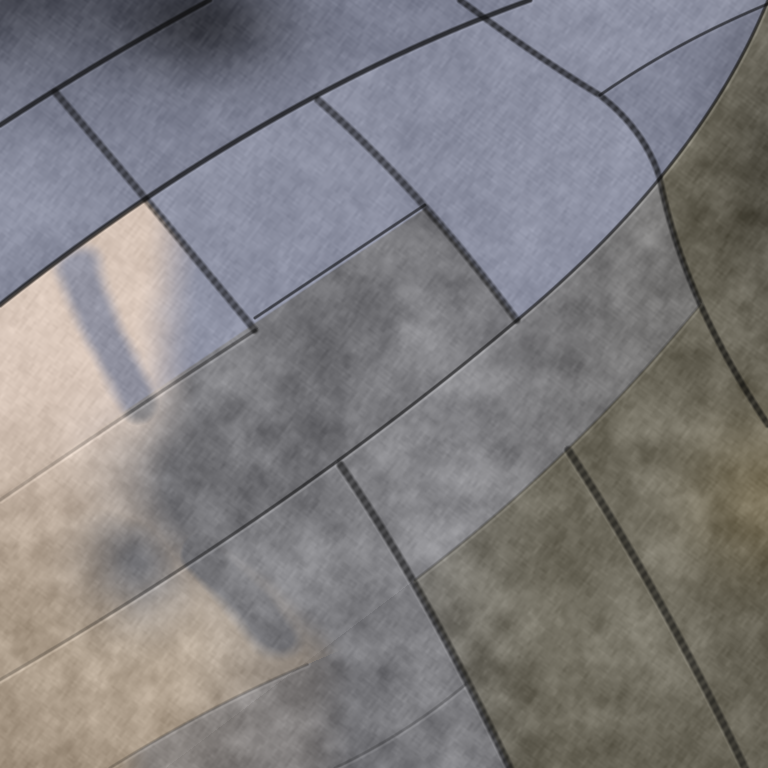
This texture is drawn by a Shadertoy shader. Its source:

```glsl
// Curved metal cladding: large sheets divided by sweeping seams and cross joints.
// Bezier distances give both the grooves and the tone of each sheet; a warm
// reflection with soft shadows lies lower left, and noise adds brushed wear.

float hash(vec2 p) {
    return fract(sin(dot(p, vec2(127.1, 311.7))) * 43758.5);
}

float noise(vec2 p) {
    vec2 i = floor(p), f = fract(p);
    f = f * f * (3.0 - 2.0 * f);
    return mix(mix(hash(i), hash(i + vec2(1, 0)), f.x),
               mix(hash(i + vec2(0, 1)), hash(i + vec2(1)), f.x), f.y);
}

float fbm(vec2 p) {
    float sum = 0.0, amp = 0.5;
    for (int i = 0; i < 5; i++) {
        sum += amp * noise(p);
        p = mat2(1.6, 1.2, -1.2, 1.6) * p + 7.3;
        amp *= 0.5;
    }
    return sum;
}

// Signed distance to a quadratic curve, positive on its left
float curve(vec2 p, vec2 a, vec2 b, vec2 c) {
    float t = clamp(dot(p - a, c - a) / dot(c - a, c - a), 0.0, 1.0);
    vec2 v, dir;
    for (int i = 0; i < 4; i++) {
        dir = 2.0 * mix(b - a, c - b, t);
        v = p - mix(mix(a, b, t), mix(b, c, t), t);
        t = clamp(t + dot(v, dir) / dot(dir, dir), 0.0, 1.0);
    }
    v = p - mix(mix(a, b, t), mix(b, c, t), t);
    return length(v) * (dir.x * v.y < dir.y * v.x ? -1.0 : 1.0);
}

float nearer(float a, float b) { return abs(a) < abs(b) ? a : b; }

float side(float d) { return smoothstep(-0.002, 0.002, d); }

float spot(vec2 p, vec2 center, vec2 size) {
    vec2 q = (p - center) / size;
    return exp(-dot(q, q));
}

float limb(vec2 p, vec2 a, vec2 b) {
    vec2 ab = b - a;
    float t = clamp(dot(p - a, ab) / dot(ab, ab), 0.0, 1.0);
    return 1.0 - smoothstep(0.012, 0.037, length(p - a - ab * t));
}

// Dark groove with a pale lip on its right
void groove(inout vec3 col, float d, float width, float depth, float lip) {
    float soft = width * 0.6 + 0.7 / iResolution.y;
    float dark = 1.0 - smoothstep(width - soft * 0.5, width + soft, abs(d));
    col += lip * (1.0 - smoothstep(0.0, 0.003, abs(d + width + 0.002)));
    col = mix(col, col * 0.25 + 0.03, dark * depth);
}

void mainImage(out vec4 fragColor, in vec2 fragCoord) {
    vec2 p = fragCoord / iResolution.y;
    float cloud = fbm(p * 7.0);
    vec2 q = p + 0.035 * (vec2(cloud, fbm(p * 9.0 + 20.0)) - 0.5);

    // Long seams
    float top = curve(p, vec2(0, 0.837), vec2(0.13, 0.922), vec2(0.273, 1));
    float upper = curve(p, vec2(0, 0.603), vec2(0.345, 0.875), vec2(0.69, 1));
    float midLeft = curve(p, vec2(0, 0.349), vec2(0.17, 0.465), vec2(0.332, 0.57));
    float midRight = curve(p, vec2(0.332, 0.586), vec2(0.443, 0.66), vec2(0.553, 0.733));
    float hair = curve(p, vec2(0.781, 0.876), vec2(0.88, 0.945), vec2(1, 0.995));
    float sweep = nearer(curve(p, vec2(0, 0.115), vec2(0.38, 0.335), vec2(0.673, 0.583)),
                         curve(p, vec2(0.673, 0.583), vec2(0.91, 0.78), vec2(1)));
    float lower = curve(p, vec2(0.54, 0.245), vec2(0.745, 0.4), vec2(0.911, 0.603));
    float lowLeft = curve(p, vec2(0.143, 0), vec2(0.27, 0.08), vec2(0.4, 0.135));
    float foot = curve(p, vec2(0.436, 0), vec2(0.53, 0.045), vec2(0.605, 0.108));

    // Cross joints, from left to right
    float jointA = curve(p, vec2(0.072, 0.88), vec2(0.2, 0.73), vec2(0.332, 0.57));
    float jointB = curve(p, vec2(0.414, 0.87), vec2(0.545, 0.755), vec2(0.673, 0.583));
    float jointC = curve(p, vec2(0.599, 1), vec2(0.7, 0.925), vec2(0.781, 0.876));
    float bend = curve(p, vec2(0.781, 0.876), vec2(0.84, 0.83), vec2(0.859, 0.768));
    float jointD = curve(p, vec2(0.859, 0.768), vec2(0.89, 0.61), vec2(1, 0.447));
    float jointE = curve(p, vec2(0.443, 0.395), vec2(0.55, 0.24), vec2(0.664, 0));
    float jointF = curve(p, vec2(0.74, 0.414), vec2(0.86, 0.23), vec2(0.97, 0));

    // Sheet tones: blue above, grey in the middle, brown lower right
    float over = side(sweep), below = side(-upper);
    float blue = over * side(max(p.y - 0.355 - 0.675 * p.x, jointB));
    float brown = (1.0 - over) * max(smoothstep(0.55, 1.0, p.x) * 0.35,
        max(side(-lower) * side(jointE) * smoothstep(0.32, 0.75, p.x), side(jointD)));
    vec3 col = mix(vec3(0.47, 0.47, 0.485), vec3(0.55, 0.565, 0.635), blue);
    col = mix(col, vec3(0.43, 0.415, 0.365), brown);
    col += 0.04 * (1.0 - over) * side(lower) * (1.0 - brown);
    col += blue * (0.05 * spot(p, vec2(0.05, 0.73), vec2(0.2, 0.1)) - 0.05 * (1.0 - below));
    col -= 0.06 * side(-hair) * over * side(bend);
    col *= 1.0 - 0.5 * spot(p, vec2(0.27, 0.97), vec2(0.11, 0.07))
               - 0.45 * spot(p, vec2(0, 1.03), vec2(0.22, 0.12));
    col *= 1.0 - 0.25 * spot(p, vec2(1.03, 0.8), vec2(0.09, 0.2));
    col += vec3(0.08, 0.06, 0.02) * brown * spot(p, vec2(1, 0.35), vec2(0.1));

    // Warm reflection broken by soft shadows
    float reach = 0.425 - 0.2 * smoothstep(0.12, 0.36, q.y);
    float sun = (1.0 - smoothstep(reach - 0.045, reach + 0.04, q.x)) * below * side(-jointA);
    float shade = max(spot(q, vec2(0.27, 0.36), vec2(0.11, 0.1)), 0.8 * spot(q, vec2(0.18, 0.27), vec2(0.07)));
    shade = max(shade, 0.7 * limb(q, vec2(0.1, 0.65), vec2(0.19, 0.47)));
    shade = max(shade, 0.9 * limb(q, vec2(0.26, 0.29), vec2(0.36, 0.17)));
    sun *= (1.0 - min(shade * 1.25, 1.0)) * (1.0 - 0.65 * side(-lowLeft) * smoothstep(0.14, 0.2, p.x));
    sun *= 1.0 - 0.4 * smoothstep(0.2, 0.4, p.x);
    col -= 0.06 * shade * below;
    col = mix(col, mix(vec3(0.69, 0.63, 0.56), vec3(0.85, 0.78, 0.73), smoothstep(0.15, 0.55, p.y)), sun);

    // Mottling and brushed grain
    vec2 g = mat2(0.8, 0.6, -0.6, 0.8) * p;
    col += (1.0 - 0.6 * blue) * 0.2 * (cloud + fbm(p * 32.0) - 1.0);
    col += 0.05 * noise(g * vec2(260, 90)) + 0.03 * noise(g * vec2(90, 330)) - 0.04;

    // Grooves: fine long seams, broader roped joints
    float rope = 0.68 + 0.12 * sin((p.x - p.y) * 420.0);
    groove(col, nearer(top, upper), 0.0025, 0.95, 0.03);
    groove(col, midLeft, 0.0016, 0.5 - 0.3 * sun, 0.08);
    groove(col, nearer(midRight, hair), 0.0014, 0.8, 0.03);
    groove(col, sweep, 0.0015, 0.25 + 0.5 * smoothstep(0.0, 0.45, p.x), 0.09);
    groove(col, nearer(lower, nearer(lowLeft, foot)), 0.0013, 0.25, 0.06);
    groove(col, nearer(jointA, jointB), 0.0038, rope, 0.0);
    groove(col, nearer(jointC, nearer(bend, jointD)), 0.0032, rope + 0.1, 0.0);
    groove(col, nearer(jointE, jointF), 0.004, rope, 0.04);

    fragColor = vec4(clamp(col, 0.0, 1.0), 1.0);
}
```
